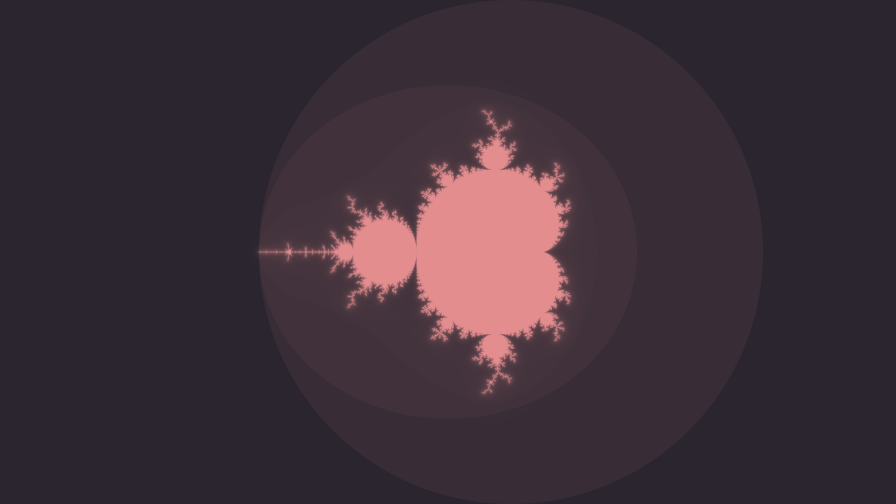
This background is drawn by a WebGL 2 fragment shader. Its source:

```glsl
#version 300 es
precision highp float;
// Mandelbrot set in flat rose on a dusky violet ground. Nested escape bands
// tint the outside, fading again close to the set, while a distance estimate
// makes the thin filaments glow.

#define CENTER vec2(-0.5, 0.0)
#define VIEW_HEIGHT 4.0
#define MAX_STEPS 200
#define SAMPLES 3
#define BAND_STRENGTH 0.105
#define BAND_FADE 3.5
#define GLOW_WIDTH 0.006
#define GROUND vec3(0.164, 0.145, 0.184)
#define ROSE vec3(0.89, 0.553, 0.56)

uniform vec2 u_resolution;
out vec4 fragColor;

vec2 complexMul(vec2 a, vec2 b) {
    return vec2(a.x * b.x - a.y * b.y, a.x * b.y + a.y * b.x);
}

// Amount of rose at the point c: 1 inside the set, bands and glow outside.
float roseAmount(vec2 c) {
    vec2 z = c;
    vec2 dz = vec2(1.0, 0.0);
    float band = 0.0;

    for (int i = 0; i < MAX_STEPS; i++) {
        float r2 = dot(z, z);
        if (r2 > 1e4) {
            float r = sqrt(r2);
            float dist = r * log(r) / length(dz);
            float tint = BAND_STRENGTH * band * exp(-band / BAND_FADE);
            float glow = exp(-sqrt(dist / GLOW_WIDTH));
            return mix(tint, 1.0, glow);
        }
        // A huge derivative means the point lies on a filament.
        if (dot(dz, dz) > 1e18) return 1.0;

        // Each iterate still within radius 2 moves one band inward.
        if (r2 <= 4.0) band += 1.0;
        dz = 2.0 * complexMul(z, dz) + vec2(1.0, 0.0);
        z = complexMul(z, z) + c;
    }
    return 1.0;
}

void main() {
    // Average a small grid of samples to smooth all edges.
    float amount = 0.0;
    for (int y = 0; y < SAMPLES; y++) {
        for (int x = 0; x < SAMPLES; x++) {
            vec2 offset = (vec2(x, y) + 0.5) / float(SAMPLES) - 0.5;
            vec2 p = (gl_FragCoord.xy + offset - 0.5 * u_resolution) / u_resolution.y;
            amount += roseAmount(CENTER + VIEW_HEIGHT * p);
        }
    }
    amount /= float(SAMPLES * SAMPLES);
    fragColor = vec4(mix(GROUND, ROSE, amount), 1.0);
}
```
